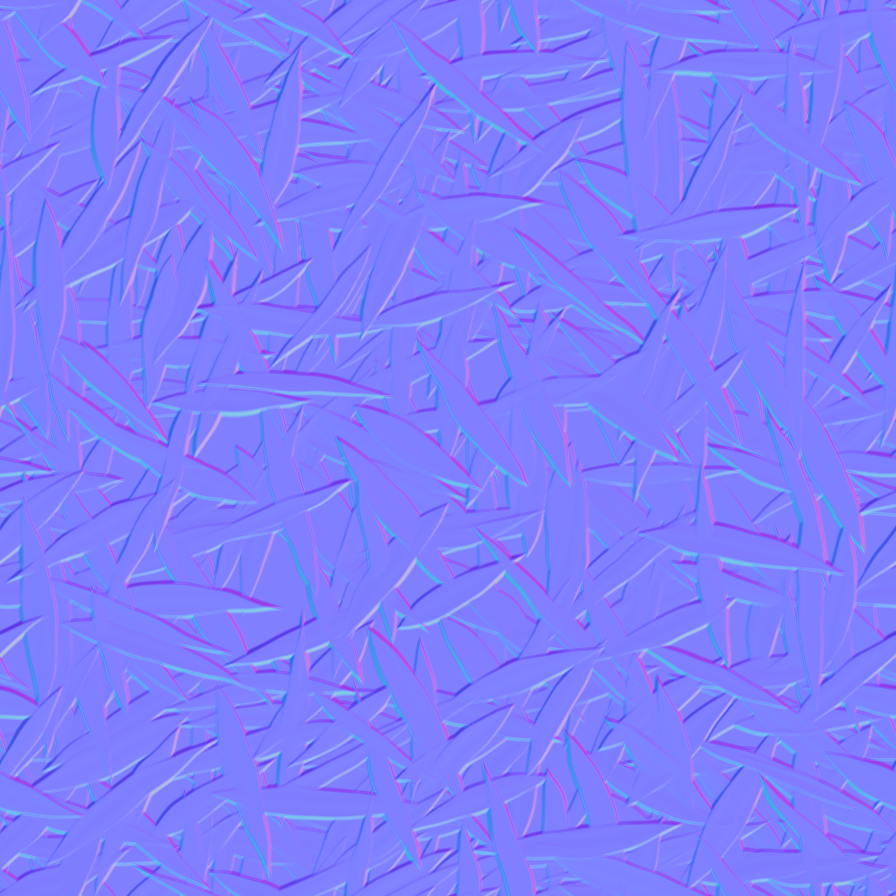
Give the GLSL for this texture map, as a Shadertoy shader.

```glsl
// Tangent-space normal map of a dense litter of overlapping slender leaves.
// Leaves are scattered on a wrapping grid, stacked by taking the highest one,
// and the slope of the resulting height field is encoded as colour.

const float GRID = 7.0;         // cells across the canvas
const int LEAVES_PER_CELL = 9;

vec4 hash4(vec3 p) {
    vec4 q = fract(p.xyzx * vec4(0.1031, 0.1030, 0.0973, 0.1099));
    q += dot(q, q.wzxy + 33.33);
    return fract((q.xxyz + q.yzzw) * q.zywx);
}

// Gradient noise that repeats after the given period
float latticeDot(vec2 cell, vec2 offset, float period, float seed) {
    float angle = 6.2832 * hash4(vec3(mod(cell, period), seed)).x;
    return dot(vec2(cos(angle), sin(angle)), offset);
}

float gradientNoise(vec2 p, float period, float seed) {
    vec2 i = floor(p), f = fract(p);
    vec2 s = f * f * f * (f * (f * 6.0 - 15.0) + 10.0);
    vec2 r = vec2(1.0, 0.0);
    float low = mix(latticeDot(i, f, period, seed),
                    latticeDot(i + r, f - r, period, seed), s.x);
    float high = mix(latticeDot(i + r.yx, f - r.yx, period, seed),
                     latticeDot(i + 1.0, f - 1.0, period, seed), s.x);
    return mix(low, high, s.y);
}

// Height of one leaf at four points given relative to its centre
vec4 leafHeight(vec4 x, vec4 y, vec4 shape, vec4 pose) {
    float angle = 6.2832 * pose.x;
    float c = cos(angle), s = sin(angle);
    float halfLength = mix(0.085, 0.138, shape.x);
    float halfWidth = mix(0.012, 0.021, shape.y);

    // Along and across the slightly bent blade
    vec4 u = clamp((c * x + s * y) / halfLength, -1.5, 1.5);
    vec4 v = c * y - s * x - (shape.z - 0.5) * 0.022 * (u * u - 0.4);
    vec4 inside = halfWidth * (1.0 - u * u) * (1.0 - 0.35 * u) - abs(v);

    // Resting level, lengthwise tilt, sideways roll and fine veins
    vec4 top = 0.0006 + 0.0023 * shape.w
             + (pose.y - 0.5) * 0.0018 * u
             + (pose.z - 0.5) * 0.06 * v
             + 0.00005 * sin(v * 330.0 + 6.0 * pose.w);
    return min(top, 0.85 * inside);
}

void mainImage(out vec4 fragColor, in vec2 fragCoord) {
    vec2 uv = fragCoord / min(iResolution.x, iResolution.y);

    // Gentle warp makes the leaf outlines irregular
    vec2 p = uv + 0.004 * vec2(gradientNoise(uv * 22.0, 22.0, 41.0),
                               gradientNoise(uv * 22.0, 22.0, 73.0));

    // Right, left, upper and lower samples are carried together
    float e = 0.0019;
    vec4 dx = vec4(e, -e, 0.0, 0.0);
    vec4 dy = vec4(0.0, 0.0, e, -e);
    vec4 height = vec4(0.0);

    vec2 home = floor(p * GRID);
    for (int j = -1; j <= 1; j++)
    for (int i = -1; i <= 1; i++) {
        vec2 cell = home + vec2(i, j);
        vec2 key = mod(cell, GRID);
        for (int k = 0; k < LEAVES_PER_CELL; k++) {
            float id = float(k) * 3.0;
            vec2 centre = (cell + hash4(vec3(key, id + 1.0)).xy) / GRID;
            vec4 shape = hash4(vec3(key, id + 2.0));
            vec4 pose = hash4(vec3(key, id + 3.0));
            vec2 d = p - centre;
            height = max(height, leafHeight(d.x + dx, d.y + dy, shape, pose));
        }
    }

    // Slope to normal, with the green axis pointing down
    vec2 slope = (height.xz - height.yw) / (2.0 * e);
    vec3 normal = normalize(vec3(-slope.x, slope.y, 1.0));
    fragColor = vec4(0.5 + 0.5 * normal, 1.0);
}
```
